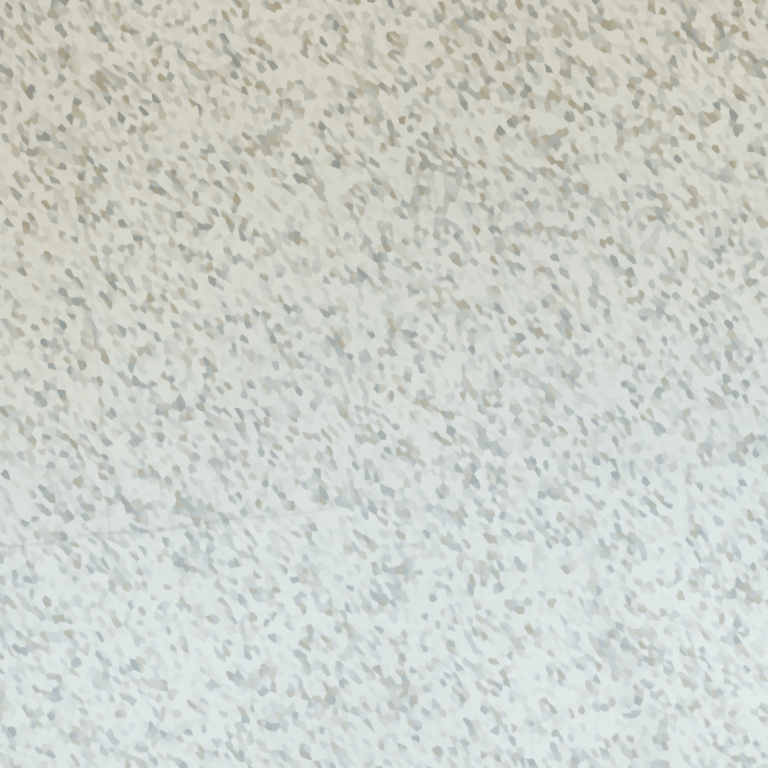
Give the GLSL for this texture, as a WebGL 2 fragment shader.

```glsl
#version 300 es
precision highp float;
// Pale speckled granite slabs: blended cellular noise, stretched along one
// diagonal, gives soft mineral grains over a warm-to-cool gradient.
// Layered sines add broad stains; two faint seams divide the slabs.

uniform vec2 u_resolution;
out vec4 outColor;

const vec3 WARM_STONE = vec3(0.832, 0.825, 0.772);
const vec3 COOL_STONE = vec3(0.853, 0.886, 0.882);
const vec3 OCHRE_LOSS = vec3(0.18, 0.21, 0.25);    // light absorbed by grains
const vec3 SLATE_LOSS = vec3(0.25, 0.23, 0.21);
const vec2 GRAIN_DENSITY = vec2(92.0, 145.0);      // cells along, across
const float GRAIN_ANGLE = -0.92;
const float GRAIN_SHARPNESS = 9.0;
const float GRAIN_RARITY = 3.2;
const float STAIN_STRENGTH = 0.014;
const float SEAM_WIDTH = 0.0045;
const float SEAM_DEPTH = 0.042;

vec3 hash3(vec2 cell) {
    vec3 p = fract(cell.xyx * vec3(0.1031, 0.1030, 0.0973));
    p += dot(p, p.yxz + 33.33);
    return fract((p.xxy + p.yzz) * p.zyx);
}

// Smooth cellular blend: x = darkness of the grain, y = its hue.
vec2 grains(vec2 p) {
    vec2 cell = floor(p);
    vec2 sum = vec2(0.0);
    float total = 0.0;
    for (int j = -1; j <= 1; j++) {
        for (int i = -1; i <= 1; i++) {
            vec2 id = cell + vec2(i, j);
            vec2 away = id + hash3(id).xy - p;
            vec3 mineral = hash3(id + 71.0);
            float weight = exp(-GRAIN_SHARPNESS * dot(away, away));
            sum += weight * vec2(pow(mineral.x, GRAIN_RARITY), mineral.y);
            total += weight;
        }
    }
    return sum / max(total, 1e-6);
}

// Layered sines with a turning, self-warping domain, roughly -1 to 1.
float stains(vec2 p) {
    float sum = 0.0;
    float amplitude = 0.5;
    for (int i = 0; i < 5; i++) {
        sum += amplitude * sin(p.x + 1.3 * sin(p.y * 0.8)) * cos(p.y + sin(p.x * 0.7));
        p = mat2(1.4, 1.1, -1.1, 1.4) * p + 2.7;
        amplitude *= 0.72;
    }
    return sum;
}

float seam(float dist) {
    return 1.0 - smoothstep(0.0, SEAM_WIDTH, abs(dist));
}

void main() {
    vec2 uv = gl_FragCoord.xy / u_resolution;
    float stain = stains(uv * 7.0 + 1.5);

    // Signed distances to the cross seam and the upright seam
    float wobble = 0.002 * sin(uv.x * 37.0);
    float above = uv.y - (0.288 + 0.115 * uv.x) + wobble;
    float right = uv.x - (0.165 - 0.075 * uv.y) + 0.5 * wobble;

    // Warm light in the upper left, cool daylight toward the bottom
    float warmth = smoothstep(0.2, 1.0, uv.y - 0.16 * (uv.x - 0.5) + 0.05 * stain);
    warmth += 0.12 * smoothstep(0.01, -0.01, right) * smoothstep(0.3, 0.6, uv.y);
    vec3 color = mix(COOL_STONE, WARM_STONE, clamp(warmth, 0.0, 1.0));

    // Broad stains, a lighter lower slab and a soft diagonal shadow
    color += STAIN_STRENGTH * stain;
    color += 0.012 * (1.0 - smoothstep(-0.02, 0.01, above));
    vec2 glow = (uv - vec2(0.9, 0.18)) * vec2(4.5, 5.0);
    color += 0.018 * exp(-dot(glow, glow));
    float streak = (uv.x - 0.86 + 0.36 * uv.y) / 0.025;
    color -= 0.022 * exp(-streak * streak) * (1.0 - smoothstep(0.1, 0.26, uv.y));

    // Elongated mineral grains, more contrasted where the stone is warm
    vec2 along = vec2(cos(GRAIN_ANGLE), sin(GRAIN_ANGLE));
    vec2 across = vec2(-along.y, along.x);
    vec2 bend = 0.003 * sin(uv.yx * 41.0 + 2.0 * stain);
    vec2 oriented = vec2(dot(uv + bend, along), dot(uv + bend, across));
    vec2 grain = grains(oriented * GRAIN_DENSITY + 200.0);
    vec3 loss = mix(SLATE_LOSS, OCHRE_LOSS, smoothstep(0.3, 0.8, grain.y));
    color -= loss * grain.x * mix(0.78, 1.08, warmth);

    // Seams fade with distance from their junction
    float cross_fade = mix(0.9, 0.25, smoothstep(0.1, 0.8, uv.x));
    float upright_fade = 0.55 * smoothstep(0.0, 0.01, above)
                       * (1.0 - 0.6 * smoothstep(0.5, 0.9, uv.y));
    color -= SEAM_DEPTH * max(seam(above) * cross_fade, seam(right) * upright_fade);

    outColor = vec4(clamp(color, 0.0, 1.0), 1.0);
}
```
